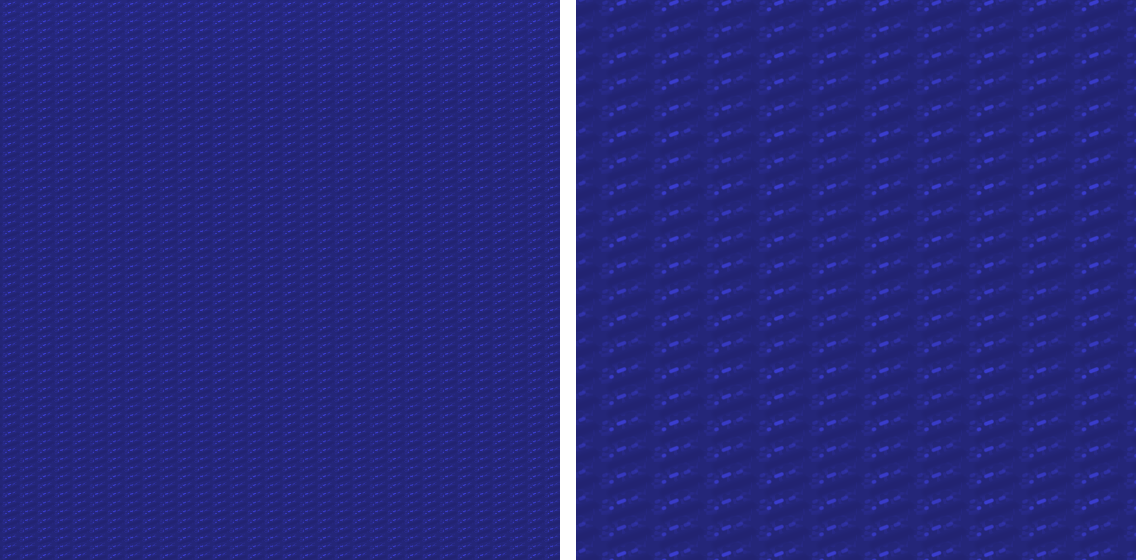
Left: the whole. Right: its middle third, enlarged.
Give the GLSL for this texture, as a Shadertoy shader.

```glsl
// Deep blue woven cloth: a 32 by 64 grid of small cells, each with a slanted
// dark furrow, a fleck of fine grain, and bright stitches above a lone dot.
// Row rhythm, a hash per cell and a faint light at the top vary the repeats.

#define CELLS vec2(32.0, 64.0)      // repeats across and down
#define CELL_SIZE vec2(16.0, 8.0)   // thread units within one cell
#define SLOPE 0.37                  // rise of stitches and furrows
#define STITCH_RADIUS 0.55
#define GRAIN_AMOUNT 0.8
#define VARIATION 0.16
#define TOP_LIGHT 0.045
#define SHADE_COLOR vec3(0.132, 0.138, 0.448)
#define BASE_COLOR vec3(0.141, 0.149, 0.475)
#define MID_COLOR vec3(0.164, 0.170, 0.555)
#define STITCH_COLOR vec3(0.228, 0.238, 0.810)

const float TAU = 6.28318;

float hash(vec2 p) {
    vec3 q = fract(vec3(p.xyx) * 0.1031);
    q += dot(q, q.yzx + 33.33);
    return fract((q.x + q.y) * q.z);
}

// Value noise that wraps at the borders of a cell.
float cellNoise(vec2 p) {
    vec2 i = floor(p);
    vec2 f = fract(p);
    f = f * f * (3.0 - 2.0 * f);
    vec2 a = mod(i, CELL_SIZE) + 5.0;
    vec2 b = mod(i + 1.0, CELL_SIZE) + 5.0;
    return mix(mix(hash(a), hash(vec2(b.x, a.y)), f.x),
               mix(hash(vec2(a.x, b.y)), hash(b), f.x), f.y);
}

// Distance to a slanted segment centred at c, wrapped at the cell borders.
float slantDistance(vec2 p, vec2 c, float halfWidth) {
    vec2 d = mod(p - c + 0.5 * CELL_SIZE, CELL_SIZE) - 0.5 * CELL_SIZE;
    vec2 h = halfWidth * vec2(1.0, SLOPE);
    return length(d - h * clamp(dot(d, h) / dot(h, h), -1.0, 1.0));
}

// Bright mark with a soft rim.
float stitch(vec2 p, vec2 c, float halfWidth, float soft) {
    float dist = slantDistance(p, c, halfWidth) - STITCH_RADIUS;
    return 1.0 - smoothstep(-soft, soft, dist);
}

void mainImage(out vec4 fragColor, in vec2 fragCoord) {
    vec2 uv = fragCoord / iResolution.xy;
    vec2 grid = uv * CELLS;
    vec2 cell = floor(grid);
    vec2 p = fract(grid) * CELL_SIZE;
    float soft = max(0.3, 0.5 * CELLS.y * CELL_SIZE.y / iResolution.y);

    // Dark furrow between the slanted threads
    float furrow = 1.0 - smoothstep(0.4, 2.2, slantDistance(p, vec2(11.0, 1.2), 5.5));
    vec3 color = mix(BASE_COLOR, SHADE_COLOR, furrow);

    // Fine grain gathered around the thread
    float thread = 1.0 - smoothstep(1.0, 3.2, slantDistance(p, vec2(8.0, 4.4), 6.0));
    float flecks = smoothstep(0.5, 0.72, cellNoise(p)) * thread;
    color = mix(color, MID_COLOR, GRAIN_AMOUNT * flecks);

    // Stronger and weaker rows and columns
    float rhythm = cos(TAU * cell.y * 3.0 / 7.0) + 0.4 * cos(0.5 * TAU * cell.x);
    float strength = 0.9 + VARIATION * (0.6 * rhythm + hash(cell + 17.0) - 0.5);

    // Main stitch, its follower, the lone dot below and a faint fleck
    float glint = stitch(p, vec2(8.5, 4.5), 0.9, soft);
    glint = max(glint, 0.55 * stitch(p, vec2(12.5, 5.5), 0.5, soft));
    glint = max(glint, 0.9 * stitch(p, vec2(5.5, 2.5), 0.12, soft));
    glint = max(glint, 0.35 * stitch(p, vec2(3.5, 4.5), 0.3, soft));
    color = mix(color, STITCH_COLOR, clamp(glint * strength, 0.0, 1.0));

    // Gentle light falling from the upper edge
    color *= 1.0 + TOP_LIGHT * smoothstep(0.8, 1.0, uv.y);
    fragColor = vec4(color, 1.0);
}
```
